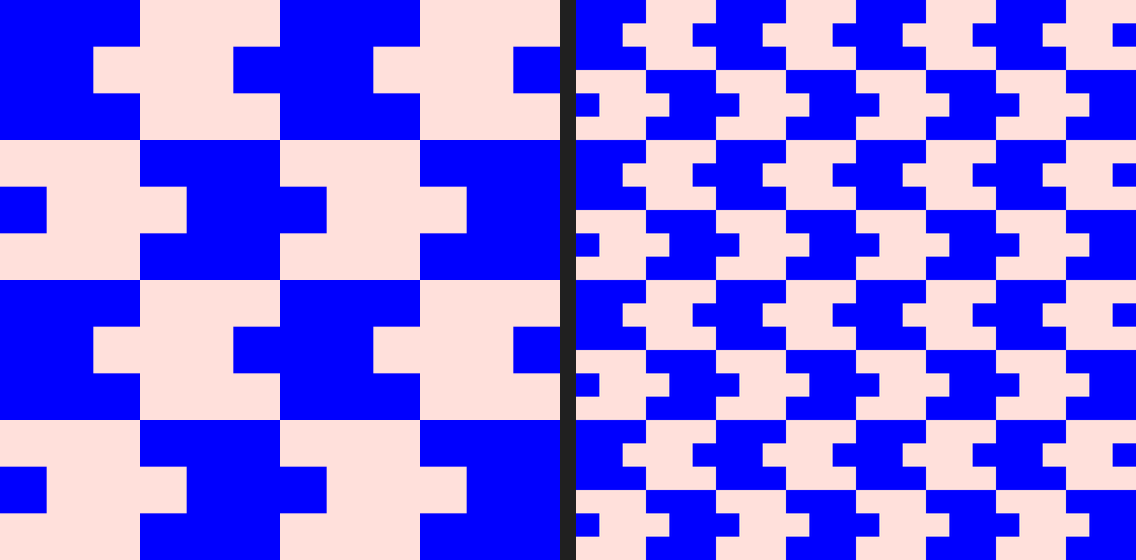
Left, the tile; right, the same tile 2 across and 2 down.
Give the GLSL for this pattern, as a three.js fragment shader.

```glsl
// Two-colour checkerboard of interlocking cells: the middle third of each row
// slides sideways by a third of a cell, right and left on alternate rows.
// Built from edge-smoothed square waves, whose product gives the checks.

#define REPEATS 2.0                   // whole repeats across and down
#define TAB_LENGTH (1.0 / 3.0)        // sideways slide, in cells
#define TAB_HEIGHT (1.0 / 3.0)        // height of the sliding band, in cells
#define BLUE vec3(0.0, 0.0, 1.0)
#define BLUSH vec3(1.0, 0.88, 0.86)

varying vec2 vUv;

// Square wave of period 2: +1 on (0, 1), -1 on (1, 2), with smoothed edges
float squareWave(float x, float pixel) {
  float edgeDistance = 0.5 - abs(mod(x + 0.5, 2.0) - 1.0);
  return clamp(2.0 * edgeDistance / pixel, -1.0, 1.0);
}

// Coverage of the band across the middle of each unit row
float middleBand(float y, float pixel) {
  float inside = 0.5 * TAB_HEIGHT - abs(fract(y) - 0.5);
  return clamp(inside / pixel + 0.5, 0.0, 1.0);
}

void main() {
  // Each repeat is two cells wide and two cells high
  vec2 cell = vUv * REPEATS * 2.0;
  vec2 pixel = max(fwidth(cell), vec2(1e-5));

  // The row sign sets both the starting colour and the slide direction
  float row = squareWave(cell.y, pixel.y);
  float plain = squareWave(cell.x, pixel.x);
  float tabbed = squareWave(cell.x - TAB_LENGTH * row, pixel.x);

  // Checks, with tabs in the middle band
  float checks = row * mix(plain, tabbed, middleBand(cell.y, pixel.y));
  gl_FragColor = vec4(mix(BLUE, BLUSH, 0.5 + 0.5 * checks), 1.0);
}
```
